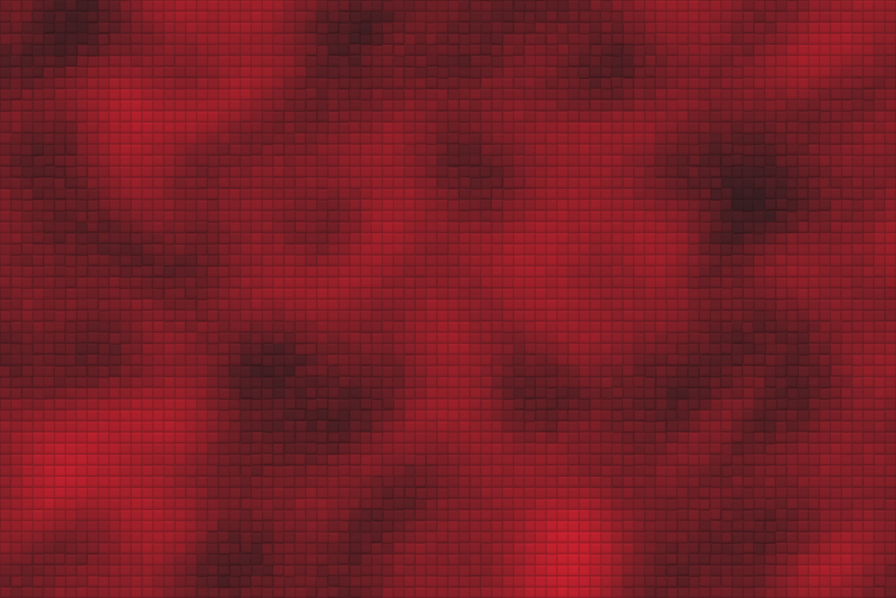
Write a Shadertoy shader that draws this pattern.

```glsl
// A wall of small red mosaic tiles, tinted by soft clouds and loosened where it is dark.

const vec2 TILES = vec2(82.0, 54.0);              // tiles across and down
const vec2 HALF_TILE = vec2(0.480, 0.460);        // half tile size, in cells
const float CORNER = 0.06;                        // corner radius, in cells
const float SOFTNESS = 0.17;                      // least edge width, in cells
const float LOOSENESS = 0.15;                     // offset of the darkest tiles
const float TILT = 0.14;                          // rotation of the darkest tiles
const float CLOUD_FREQ = 8.0;
const float CLOUD_MEAN = 0.50;
const float CLOUD_GAIN = 0.085;
const float TILE_VARIATION = 0.12;
const float BEVEL = 0.07;
const float SHADOW = 0.24;
const vec2 SHADOW_OFFSET = vec2(0.03, -0.10);
const vec3 DARK_RED = vec3(0.225, 0.118, 0.130);
const vec3 BRIGHT_RED = vec3(0.765, 0.128, 0.178);
const vec3 JOINT_RED = vec3(0.190, 0.088, 0.102);

vec3 hash3(vec2 cell) {
    vec3 h = fract(cell.xyx * vec3(0.1031, 0.1030, 0.0973));
    h += dot(h, h.yxz + 33.33);
    return fract((h.xxy + h.yzz) * h.zyx);
}

// Warped layers of sines, each turned by the golden angle
float clouds(vec2 p) {
    p += 0.040 * sin(p.yx * 9.5 + vec2(1.3, 4.1));
    p += 0.015 * sin(p.yx * 23.0 + vec2(2.7, 0.6));
    float sum = 0.0, freq = CLOUD_FREQ, amp = 1.0;
    for (int i = 0; i < 12; i++) {
        float angle = 2.4 * float(i) + 0.5;
        vec2 dir = vec2(cos(angle), sin(angle));
        sum += amp * sin(freq * dot(p, dir) + 1.9 * float(i * i) + 0.8);
        freq *= 1.15;
        amp *= 0.95;
    }
    return clamp(CLOUD_MEAN + CLOUD_GAIN * sum, 0.0, 1.0);
}

float roundedBox(vec2 p, vec2 halfSize, float radius) {
    vec2 d = abs(p) - halfSize + radius;
    return length(max(d, 0.0)) + min(max(d.x, d.y), 0.0) - radius;
}

void mainImage(out vec4 fragColor, in vec2 fragCoord) {
    vec2 grid = fragCoord / iResolution.xy * TILES;
    vec2 cellSize = vec2(iResolution.x / iResolution.y, 1.0) / TILES;
    float edge = max(TILES.y / iResolution.y, SOFTNESS);
    vec2 home = floor(grid);

    // Joint between tiles
    float ground = clouds(grid * cellSize);
    vec3 color = mix(JOINT_RED, mix(DARK_RED, BRIGHT_RED, ground), 0.56);

    // Upper and left tiles are laid last, so their shadows fall on the others
    for (int j = -1; j <= 1; j++) {
        for (int i = 1; i >= -1; i--) {
            vec2 cell = home + vec2(i, j);
            vec3 rnd = hash3(cell + 17.0) - 0.5;
            vec3 finish = hash3(cell + 91.0);
            float tone = clouds((cell + 0.5) * cellSize);
            float loose = 0.15 + 0.85 * (1.0 - smoothstep(0.15, 0.75, tone));

            // Shifted and turned tile
            vec2 q = grid - cell - 0.5 - rnd.xy * LOOSENESS * loose;
            float turn = rnd.z * TILT * loose;
            q += turn * vec2(-q.y, q.x);
            float dist = roundedBox(q, HALF_TILE, CORNER);

            // Cast shadow
            float shadowDist = roundedBox(q - SHADOW_OFFSET, HALF_TILE, CORNER);
            float shadow = 1.0 - smoothstep(-0.08, 0.10, shadowDist);
            color *= 1.0 - SHADOW * shadow * loose * (0.3 + 0.7 * finish.y);

            // Tint, lit upper edge and shaded lower edge
            float tint = tone + TILE_VARIATION * (finish.x - 0.5) * (0.4 + loose);
            vec3 tile = mix(DARK_RED, BRIGHT_RED, clamp(tint, 0.0, 1.0));
            float lit = smoothstep(0.12, HALF_TILE.y, q.y) * (0.4 + finish.z);
            float shaded = smoothstep(0.12, HALF_TILE.y, -q.y);
            float side = smoothstep(0.25, HALF_TILE.x, q.x);
            tile *= 1.0 + BEVEL * (lit - shaded - 0.5 * side);

            color = mix(color, tile, clamp(0.5 - dist / edge, 0.0, 1.0));
        }
    }
    fragColor = vec4(color, 1.0);
}
```
